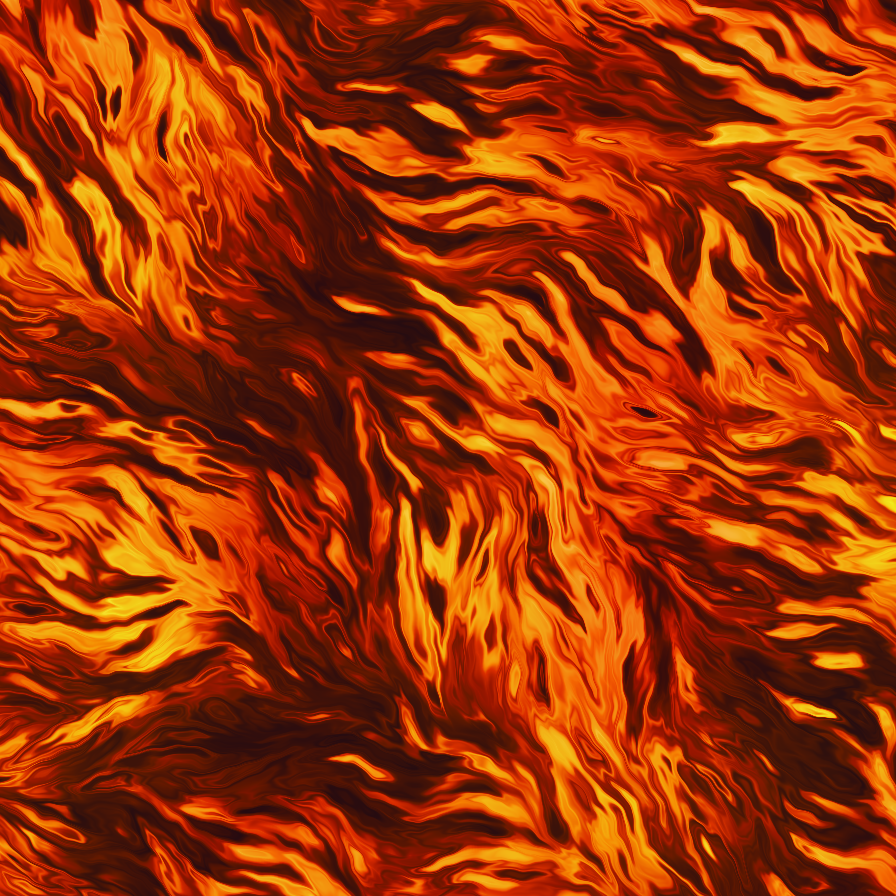
Write a three.js fragment shader that draws this texture.

```glsl
#define FLOW_WANDER 1.4
#define FLOW_WIGGLE 1.3
#define STREAK_STEP 0.004
#define STREAK_FREQ 36.0
#define STREAK_GAIN 4.6
#define FILAMENT_GAIN 0.3
#define FILAMENT_WIDTH 0.04
#define PATCH_FREQ 4.0
#define PATCH_GAIN 2.75
#define FEATHER 0.6
#define RAGGED 0.006
#define SEED 17.0

varying vec2 vUv;

const int STEPS = 14;
const float PI = 3.14159265;

float hash(vec2 p) {
  vec3 q = fract(vec3(p.xyx) * 0.1031);
  q += dot(q, q.yzx + 33.33);
  return fract((q.x + q.y) * q.z);
}

float cornerSlope(vec2 cell, vec2 offset) {
  float a = 2.0 * PI * hash(cell);
  return dot(vec2(cos(a), sin(a)), offset);
}

float gradientNoise(vec2 p) {
  vec2 i = floor(p);
  vec2 f = p - i;
  vec2 w = f * f * f * (f * (f * 6.0 - 15.0) + 10.0);
  vec2 e = vec2(1.0, 0.0);
  float low = mix(cornerSlope(i, f), cornerSlope(i + e, f - e), w.x);
  float high = mix(cornerSlope(i + e.yx, f - e.yx), cornerSlope(i + 1.0, f - 1.0), w.x);
  return mix(low, high, w.y);
}

float roughNoise(vec2 p) {
  return gradientNoise(p) + 0.6 * gradientNoise(p * 2.1 + 31.0);
}

// Direction of the strands: a diagonal drift that turns steep near the middle
vec2 flow(vec2 p) {
  vec2 d = p - vec2(0.58, 0.4);
  float angle = -0.6 - 0.7 * exp(-dot(d, d) / 0.06);
  angle += FLOW_WANDER * gradientNoise(p * 3.0 + SEED);
  angle += FLOW_WIGGLE * gradientNoise(p * 9.0 + SEED * 2.0);
  return vec2(cos(angle), sin(angle));
}

// Coarse grain in x, fine grain in y
vec2 grain(vec2 p) {
  vec2 q = p * STREAK_FREQ + SEED * 3.0;
  float fine = 0.7 * gradientNoise(q * 2.0 + 40.0) + 0.4 * gradientNoise(q * 3.6 + 80.0);
  return vec2(gradientNoise(q), fine);
}

// Grain averaged along the flow, which draws it out into strands
vec2 strands(vec2 start) {
  vec2 ahead = start;
  vec2 behind = start;
  vec2 sum = grain(start);
  float total = 1.0;
  for (int i = 1; i < STEPS; i++) {
    ahead += flow(ahead) * STREAK_STEP;
    behind -= flow(behind) * STREAK_STEP;
    float weight = 0.5 + 0.5 * cos(PI * float(i) / float(STEPS));
    sum += weight * (grain(ahead) + grain(behind));
    total += 2.0 * weight;
  }
  return sum / total;
}

// Broad glowing patches and dark pools
float patches(vec2 p) {
  vec2 q = p * PATCH_FREQ + SEED * 4.0;
  return gradientNoise(q) + 0.75 * gradientNoise(q * 2.0 + 11.0)
    + 0.4 * roughNoise(q * 4.1 + 23.0);
}

float ramp(float a, float b, float x) {
  return clamp((x - a) / (b - a), 0.0, 1.0);
}

vec3 fireColor(float heat) {
  vec3 soot = vec3(0.13, 0.04, 0.07);
  vec3 ember = vec3(0.22, 0.06, 0.04);
  vec3 c = mix(soot, ember, ramp(0.0, 0.065, heat));
  c = mix(c, vec3(0.38, 0.09, 0.0), ramp(0.065, 0.255, heat));
  c = mix(c, vec3(0.60, 0.08, 0.0), ramp(0.255, 0.49, heat));
  c = mix(c, vec3(0.86, 0.17, 0.0), ramp(0.49, 0.705, heat));
  c = mix(c, vec3(0.96, 0.46, 0.01), ramp(0.705, 0.87, heat));
  c = mix(c, vec3(0.95, 0.70, 0.10), ramp(0.87, 0.965, heat));
  return mix(c, vec3(0.99, 0.86, 0.36), ramp(0.965, 1.0, heat));
}

void main() {
  // Small jitter frays the strands
  vec2 jitter = vec2(roughNoise(vUv * 26.0), roughNoise(vUv * 26.0 + 57.0));
  vec2 p = vUv + RAGGED * jitter;
  vec2 strand = strands(p);
  float streak = strand.x + strand.y;
  float filament = exp(-abs(strand.y) / FILAMENT_WIDTH) - 0.45;

  // Strands push the patch edges along the flow, leaving them feathered
  float glow = patches(p + flow(p) * streak * FEATHER);

  // Strands are strongest between the dark pools and the bright cores
  float contrast = mix(0.45, 1.0, smoothstep(-0.5, 0.0, glow));
  contrast *= mix(1.0, 0.6, smoothstep(0.15, 0.5, glow));
  float detail = STREAK_GAIN * streak + FILAMENT_GAIN * filament;

  // Logistic curve spreads the levels evenly over the colour ramp
  float heat = 1.0 / (1.0 + exp(-1.7 * (PATCH_GAIN * glow + contrast * detail)));
  vec3 color = fireColor(heat);

  // Slow drift between redder and more olive fire
  color.g *= 1.0 + 0.5 * gradientNoise(vUv * 3.5 + SEED * 5.0);
  gl_FragColor = vec4(color, 1.0);
}
```
